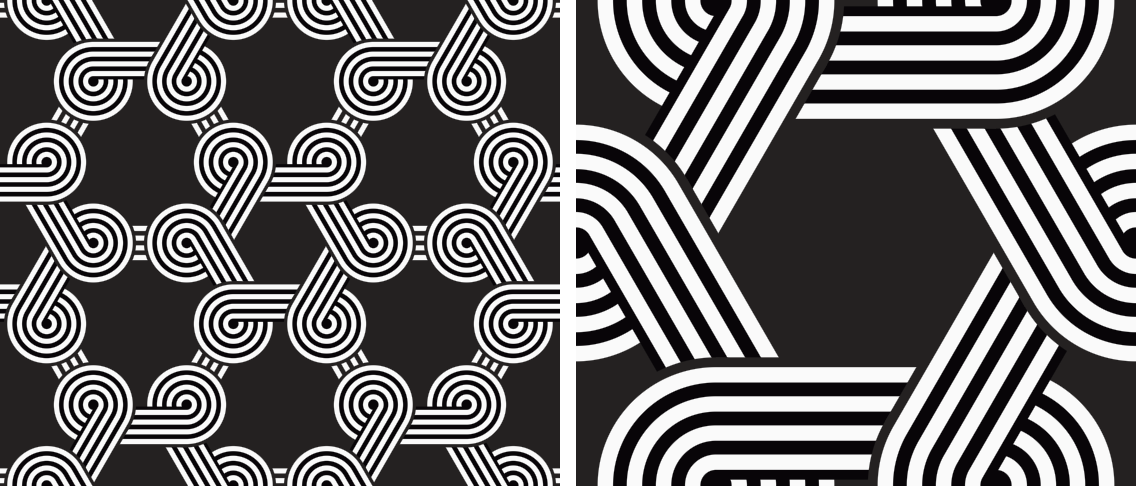
Left: the whole. Right: its middle third, enlarged.
Give the GLSL for this pattern, as a WebGL 1 fragment shader.

```glsl
precision highp float;
// Interlaced six-fold rings of striped coils, white on near-black.

uniform vec2 u_resolution;

#define CELLS_ACROSS 2.0
#define PITCH 0.104         // spacing of stripes, in hexagon edges
#define HALF_STRIPE 0.0275
#define FIRST_STRIPE 0.8    // radius of the innermost stripe, in pitches
#define STRIPES 4.0
#define MARGIN 0.035        // clear gap around whatever lies on top
#define SOFTNESS 1.2        // edge blur in pixels
#define GROUND vec3(0.14, 0.13, 0.13)
#define GAP vec3(0.03, 0.02, 0.03)
#define STRIPE vec3(0.98)

const float SQRT3 = 1.7320508;
const float SECTOR = 1.0471976;
const float INNER = FIRST_STRIPE * PITCH;
const float OUTER = INNER + (STRIPES - 1.0) * PITCH;
const float REACH = HALF_STRIPE + MARGIN;

float inside(float signedDistance, float blur) {
  return clamp(0.5 - signedDistance / blur, 0.0, 1.0);
}

// Stripe colour at a distance s from the axis of a coil or band.
vec3 stripes(float s, float blur) {
  float t = max(s / PITCH, FIRST_STRIPE - 0.5) - FIRST_STRIPE;
  float d = abs(fract(t + 0.5) - 0.5) * PITCH - HALF_STRIPE;
  vec3 between = s < OUTER ? GAP : GROUND;
  return mix(between, STRIPE, inside(d, blur));
}

// Lays a straight band over the colour; it runs along dir, left of its start.
vec3 layBand(vec3 color, vec2 q, vec2 dir, float blur) {
  float along = dot(q, dir);
  float side = dot(q, vec2(-dir.y, dir.x));
  float edge = max(INNER - REACH - side, side - OUTER - REACH);
  float cover = inside(edge, blur) * step(0.0, along) * step(along, 1.0);
  return mix(color, stripes(side, blur), cover);
}

vec3 layCoil(vec3 color, vec2 q, float blur) {
  float r = length(q);
  return mix(color, stripes(r, blur), inside(r - OUTER - REACH, blur));
}

// Short radial link of four stripes, centred on the x axis.
vec3 layLink(vec3 color, vec2 p, float blur) {
  float d = abs(fract(p.y / PITCH) - 0.5) * PITCH - HALF_STRIPE;
  float width = 0.5 * STRIPES * PITCH;
  float cover = step(1.0, p.x) * step(abs(p.y), width);
  return mix(color, STRIPE, cover * inside(d, blur));
}

// Offset from the nearest centre of a triangular lattice with side 3.
vec2 nearestCell(vec2 p) {
  vec2 size = vec2(3.0, 3.0 * SQRT3);
  vec2 a = mod(p + 0.5 * size, size) - 0.5 * size;
  vec2 b = mod(p, size) - 0.5 * size;
  return dot(a, a) < dot(b, b) ? a : b;
}

// Turns the point into the sector around the positive x axis.
vec2 foldSector(vec2 p) {
  float angle = floor(atan(p.y, p.x) / SECTOR + 0.5) * SECTOR;
  float c = cos(angle);
  float s = sin(angle);
  return vec2(c * p.x + s * p.y, c * p.y - s * p.x);
}

void main() {
  float unit = 3.0 * CELLS_ACROSS / u_resolution.x;
  float blur = SOFTNESS * unit;
  vec2 p = foldSector(nearestCell((gl_FragCoord.xy - 0.5 * u_resolution) * unit));

  // Paint from bottom to top: link, arriving band, coil, departing band.
  vec2 coil = vec2(1.0, 0.0);
  vec2 previousCoil = vec2(0.5, -0.5 * SQRT3);
  vec3 color = layLink(GROUND, p, blur);
  color = layBand(color, p - previousCoil, vec2(0.5, 0.5 * SQRT3), blur);
  color = layCoil(color, p - coil, blur);
  color = layBand(color, p - coil, vec2(-0.5, 0.5 * SQRT3), blur);

  gl_FragColor = vec4(color, 1.0);
}
```
